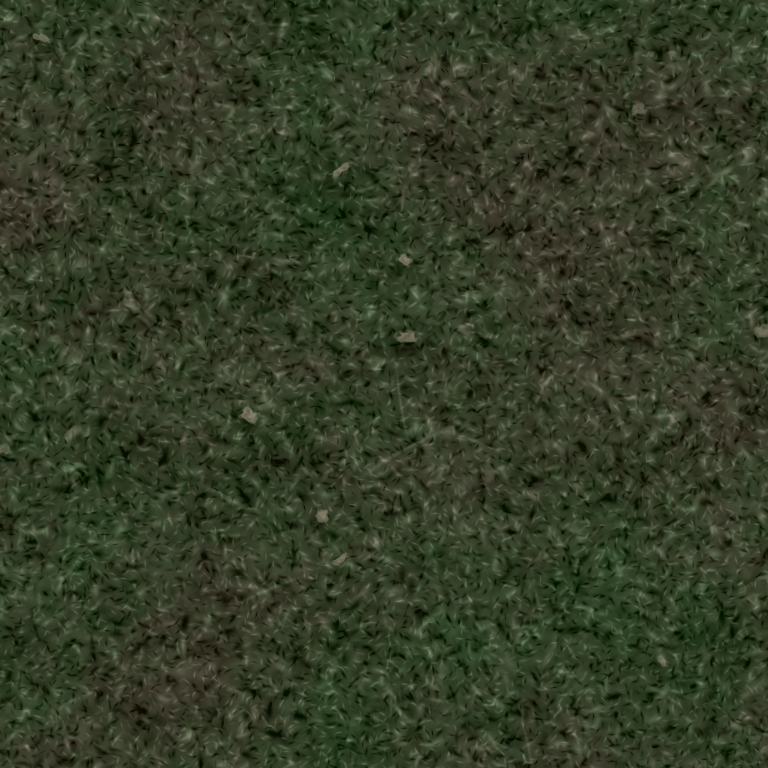
Reproduce this texture procedurally as a Shadertoy shader.

```glsl
// Dark, trodden grass seen from above: layers of short soft blades, signed
// light and dark, are summed over green and brown patches of gradient noise.
// Long faint stalks and a few pale chips of dead leaf lie on top.

#define BLADE_CONTRAST 1.15
#define BLADE_LENGTH 0.45
#define BLADE_WIDTH 0.15
#define PATCH_SCALE 3.2
#define STALK_COUNT 18
#define CHIP_COUNT 15
#define MEAN_COLOR vec3(0.202, 0.237, 0.152)
#define TONE_STEP vec3(0.140, 0.141, 0.134)
#define BROWN_SHIFT vec3(0.028, -0.012, 0.012)
#define CHIP_COLOR vec3(0.52, 0.50, 0.42)

vec3 hash3(vec2 p) {
    vec3 q = fract(p.xyx * vec3(0.1031, 0.1030, 0.0973));
    q += dot(q, q.yxz + 33.33);
    return fract((q.xxy + q.yzz) * q.zyx);
}

vec2 gradientAt(vec2 cell) {
    float angle = 6.2832 * hash3(cell + 71.0).x;
    return vec2(cos(angle), sin(angle));
}

float gradientNoise(vec2 p) {
    vec2 cell = floor(p), f = fract(p);
    vec2 u = f * f * f * (f * (f * 6.0 - 15.0) + 10.0);
    vec2 e = vec2(1.0, 0.0);
    float low = mix(dot(gradientAt(cell), f),
                    dot(gradientAt(cell + e.xy), f - e.xy), u.x);
    float high = mix(dot(gradientAt(cell + e.yx), f - e.yx),
                     dot(gradientAt(cell + e.xx), f - e.xx), u.x);
    return 1.5 * mix(low, high, u.y);
}

float fbm(vec2 p) {
    float sum = 0.0, weight = 0.6;
    for (int i = 0; i < 3; i++) {
        sum += weight * gradientNoise(p);
        p = p * 2.1 + 17.3;
        weight *= 0.5;
    }
    return sum;
}

vec2 rotate(vec2 v, float angle) {
    float c = cos(angle), s = sin(angle);
    return vec2(c * v.x + s * v.y, c * v.y - s * v.x);
}

// One layer of jittered blades; x is the tone, y a small hue variation.
vec2 bladeLayer(vec2 p, float lean, float seed) {
    vec2 cell = floor(p), sum = vec2(0.0);
    for (int j = -1; j <= 1; j++)
    for (int i = -1; i <= 1; i++) {
        vec2 id = cell + vec2(i, j);
        vec3 place = hash3(id + seed);
        vec3 look = hash3(id + seed + 133.0);
        float angle = lean + 3.6 * (place.z - 0.5);
        vec2 d = rotate(p - id - place.xy, angle);
        d.y += 0.5 * (look.z - 0.5) * d.x * d.x;
        d /= vec2(BLADE_LENGTH, BLADE_WIDTH * (0.7 + 0.8 * look.y));
        sum += exp(-dot(d, d)) * (2.0 * look.xz - 1.0);
    }
    return sum;
}

// Soft, slightly bent line that fades towards both ends.
float stalk(vec2 p, float id) {
    vec3 place = hash3(vec2(id, 5.0));
    vec3 look = hash3(vec2(id, 29.0));
    vec2 d = rotate(p - place.xy, 1.57 + 2.4 * (place.z - 0.5));
    float halfLength = mix(0.03, 0.10, look.x);
    d.y += (look.y - 0.5) * 3.0 * d.x * d.x;
    float body = exp(-pow(d.y / mix(0.0018, 0.0032, look.z), 2.0));
    return body * smoothstep(halfLength, 0.3 * halfLength, abs(d.x)) * mix(0.3, 0.8, look.y);
}

// Ragged leaf chip; x is its coverage, y the shade it throws below.
vec2 chip(vec2 p, float id, float ragged) {
    vec3 place = hash3(vec2(id, 47.0));
    vec3 look = hash3(vec2(id, 83.0));
    vec2 size = mix(vec2(0.007, 0.004), vec2(0.017, 0.010), look.xy);
    vec2 d = p - place.xy;
    vec2 q = rotate(d, 3.1416 * place.z) / size;
    float edge = length(max(abs(q) - 0.4, 0.0)) + 0.4 * ragged;
    float cover = smoothstep(0.75, 0.15, edge) * mix(0.25, 0.9, look.z);
    vec2 s = (d + vec2(0.006, 0.009)) / (size.x * 1.3);
    return vec2(cover, exp(-dot(s, s)) * look.z);
}

void mainImage(out vec4 fragColor, in vec2 fragCoord) {
    vec2 p = fragCoord / iResolution.y;

    // Broad patches set hue, tone and the prevailing lean.
    float brown = fbm(p * PATCH_SCALE + 4.0);
    float tone = 0.35 * fbm(p * 9.0 + 31.0) + 0.35 * gradientNoise(p * 60.0);
    float lean = 1.3 + 1.8 * gradientNoise(p * 6.0 + 11.0);

    // Blades at three sizes.
    vec2 blades = bladeLayer(p * 44.0, lean, 3.0)
                + bladeLayer(p * 78.0 + 0.4, lean, 211.0)
                + bladeLayer(p * 118.0 + 0.7, lean, 457.0);
    tone += BLADE_CONTRAST * blades.x;

    for (int i = 0; i < STALK_COUNT; i++) tone += stalk(p, float(i));

    // Chips cover the grass and darken the gap beside them.
    float ragged = gradientNoise(p * 110.0) + 0.6 * gradientNoise(p * 230.0);
    float cover = 0.0;
    for (int i = 0; i < CHIP_COUNT; i++) {
        vec2 c = chip(p, float(i), ragged);
        cover = max(cover, c.x);
        tone -= 0.7 * c.y;
    }

    float hue = 1.9 * brown + 0.6 * blades.y + 0.5 * gradientNoise(p * 24.0);
    vec3 color = MEAN_COLOR + TONE_STEP * clamp(tone, -1.3, 1.9)
               + BROWN_SHIFT * clamp(hue, -1.2, 1.2);
    color = mix(color, CHIP_COLOR * (1.0 + 0.25 * ragged), cover);
    fragColor = vec4(clamp(color, 0.0, 1.0), 1.0);
}
```
